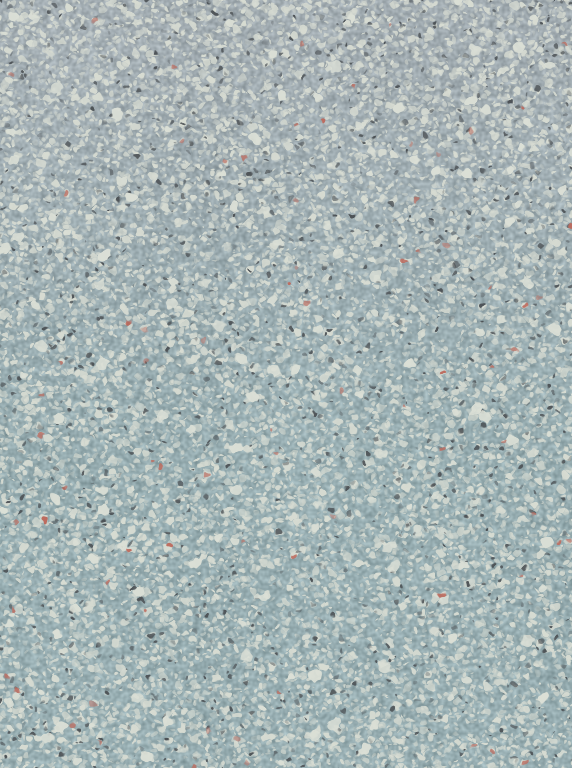
This texture is drawn by a Shadertoy shader. Its source:

```glsl
// Speckled terrazzo-like sheet: a mottled blue-grey ground strewn with cream
// flakes in three sizes, small charcoal specks and a few brick-red chips.
// Each layer scatters jittered, noise-warped ellipses over a grid of cells.

// Colours
const vec3 GROUND_TOP    = vec3(0.630, 0.670, 0.692);
const vec3 GROUND_BOTTOM = vec3(0.588, 0.676, 0.692);
const vec3 CREAM         = vec3(0.845, 0.862, 0.825);
const vec3 CHARCOAL      = vec3(0.300, 0.320, 0.335);
const vec3 BRICK         = vec3(0.740, 0.420, 0.370);

// Layers: cells per canvas height, chance per cell, least and greatest radius in cells
const vec4 FINE_FLAKES   = vec4(150.0, 0.62, 0.20, 0.50);
const vec4 MEDIUM_FLAKES = vec4(75.0, 0.50, 0.15, 0.42);
const vec4 LARGE_FLAKES  = vec4(28.0, 0.30, 0.09, 0.23);
const vec4 DARK_SPECKS   = vec4(90.0, 0.22, 0.12, 0.27);
const vec4 DARK_CHIPS    = vec4(40.0, 0.05, 0.07, 0.16);
const vec4 RED_CHIPS     = vec4(45.0, 0.05, 0.09, 0.18);

// Ground mottling and edge shape, lengths in canvas heights
const float FINE_MOTTLE   = 0.12;
const float COARSE_MOTTLE = 0.08;
const float CLOUDING      = 0.025;
const float WARP_SCALE    = 130.0;
const float WARP_AMOUNT   = 0.0042;
const float SOFTNESS      = 0.0010;
const float MAX_STRETCH   = 1.7;
const float MAX_TILT      = 1.0;

// Three random values in 0..1 from a cell and a layer seed
vec3 hash3(vec2 cell, int seed) {
    uvec3 v = uvec3(ivec3(ivec2(cell) + 4096, seed));
    v = v * 1664525u + 1013904223u;
    v.x += v.y * v.z;
    v.y += v.z * v.x;
    v.z += v.x * v.y;
    v ^= v >> 16u;
    v.x += v.y * v.z;
    v.y += v.z * v.x;
    v.z += v.x * v.y;
    return vec3(v >> 8u) / 16777216.0;
}

float cornerSlope(vec2 cell, vec2 offset, int seed) {
    float angle = 6.28319 * hash3(cell, seed).x;
    return dot(vec2(cos(angle), sin(angle)), offset);
}

float gradientNoise(vec2 p, int seed) {
    vec2 i = floor(p);
    vec2 f = p - i;
    vec2 u = f * f * f * (f * (f * 6.0 - 15.0) + 10.0);
    vec2 e = vec2(1.0, 0.0);
    float low = mix(cornerSlope(i, f, seed), cornerSlope(i + e.xy, f - e.xy, seed), u.x);
    float high = mix(cornerSlope(i + e.yx, f - e.yx, seed),
                     cornerSlope(i + e.xx, f - e.xx, seed), u.x);
    return mix(low, high, u.y);
}

// Opacity of one layer of randomly sized, tilted grains
float scatter(vec2 p, vec4 layer, float faintest, float edge, int seed) {
    vec2 q = p * layer.x;
    vec2 home = floor(q);
    float blur = edge * layer.x;
    float cover = 0.0;
    for (int y = -1; y <= 1; y++) {
        for (int x = -1; x <= 1; x++) {
            vec2 cell = home + vec2(x, y);
            vec3 place = hash3(cell, seed);
            if (place.z > layer.y) continue;
            vec3 form = hash3(cell, seed + 1);
            float tilt = (form.y - 0.5) * 2.0 * MAX_TILT;
            float stretch = sqrt(mix(1.0, MAX_STRETCH, fract(form.y * 7.0)));
            vec2 d = q - cell - place.xy;
            d = mat2(cos(tilt), -sin(tilt), sin(tilt), cos(tilt)) * d;
            float radius = mix(layer.z, layer.w, form.x);
            float dist = length(d * vec2(1.0 / stretch, stretch)) - radius;
            float mask = 1.0 - smoothstep(-blur, blur, dist);
            cover = max(cover, mask * mix(faintest, 1.0, form.z));
        }
    }
    return cover;
}

void mainImage(out vec4 fragColor, in vec2 fragCoord) {
    vec2 p = fragCoord / iResolution.y;
    float edge = max(SOFTNESS, 0.6 / iResolution.y);

    // Mottled ground, greyer towards the top
    float mottle = FINE_MOTTLE * gradientNoise(p * 190.0, 11)
                 + COARSE_MOTTLE * gradientNoise(p * 80.0, 12)
                 + CLOUDING * gradientNoise(p * 6.0, 13);
    vec3 color = mix(GROUND_BOTTOM, GROUND_TOP, smoothstep(0.35, 1.0, p.y)) + mottle;

    // Ragged outlines shared by all grains
    vec2 warp = vec2(gradientNoise(p * WARP_SCALE, 14), gradientNoise(p * WARP_SCALE, 15));
    vec2 w = p + WARP_AMOUNT * warp;

    // Small grains first, large flakes above them
    color = mix(color, CREAM, scatter(w, FINE_FLAKES, 0.25, edge, 21));
    color = mix(color, CREAM, scatter(w, MEDIUM_FLAKES, 0.50, edge, 31));
    color = mix(color, CHARCOAL, scatter(w, DARK_SPECKS, 0.25, edge, 41));
    color = mix(color, CREAM + 0.015, scatter(w, LARGE_FLAKES, 0.80, edge, 51));
    color = mix(color, CHARCOAL, scatter(w, DARK_CHIPS, 0.45, edge, 61));
    color = mix(color, BRICK, scatter(w, RED_CHIPS, 0.40, edge, 71));

    fragColor = vec4(clamp(color, 0.0, 1.0), 1.0);
}
```
